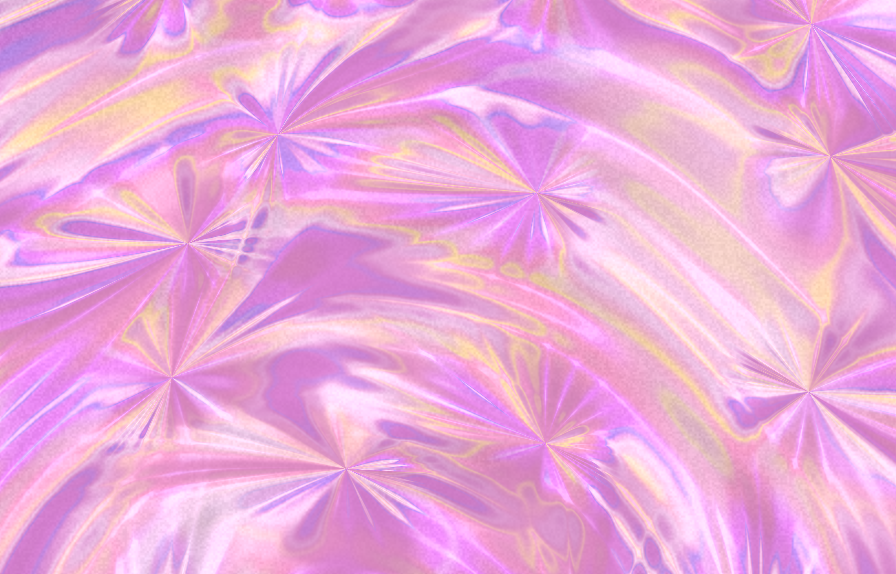
A Shadertoy shader for this texture:

```glsl
// Crumpled pink holographic foil: long arched pleats gathered into pinches, with iridescent bands.
#define PINCH_SCALE 2.5
#define FOLD_FREQ 1.4
#define STREAK_FREQ 6.0
#define STRETCH 2.2
#define WARP 0.09
#define SHEET_WEIGHT 1.7
#define HUE_SPREAD 1.4
#define STREAK_HUE 0.55
#define GRAIN 0.065

const vec2 ARCH_CENTER = vec2(0.6, -0.25);
const vec3 SHADOW  = vec3(0.82, 0.50, 0.75);
const vec3 LIT     = vec3(0.94, 0.61, 0.88);
const vec3 MAGENTA = vec3(0.92, 0.53, 0.97);
const vec3 VIOLET  = vec3(0.69, 0.55, 0.96);
const vec3 ROSE    = vec3(0.97, 0.62, 0.77);
const vec3 PEACH   = vec3(0.99, 0.79, 0.77);
const vec3 GOLD    = vec3(1.00, 0.88, 0.63);
const vec3 PALE    = vec3(0.98, 0.84, 0.96);

vec2 hash2(vec2 p) {
    vec3 q = fract(p.xyx * vec3(0.1031, 0.1030, 0.0973));
    q += dot(q, q.yzx + 33.33);
    return fract((q.xx + q.yz) * q.zy);
}

float noise(vec2 p) {
    vec2 i = floor(p), f = fract(p);
    f = f * f * f * (f * (f * 6.0 - 15.0) + 10.0);
    float low = mix(hash2(i).x, hash2(i + vec2(1, 0)).x, f.x);
    float high = mix(hash2(i + vec2(0, 1)).x, hash2(i + vec2(1, 1)).x, f.x);
    return mix(low, high, f.y);
}

// Noise folded into sharp ridges, centered around zero.
float pleat(vec2 p) {
    float n = noise(p) - 0.5;
    return 1.9 * (0.19 - sqrt(n * n + 0.0002));
}

// Radius and angle around the center of the arch that the long folds follow.
vec2 archCoord(vec2 p) {
    vec2 c = p - ARCH_CENTER;
    return vec2(length(c), atan(c.y, c.x));
}

// Blends long folds with fans at pinch points; returns fold, streak and tone around zero.
vec3 foil(vec2 p) {
    vec2 arch = archCoord(p);
    vec3 sheet = vec3(noise(arch * vec2(6.5, 1.2) + 3.0) - 0.5,
                      pleat(arch * vec2(24.0, 1.6) + 21.0),
                      pleat(arch * vec2(6.5, 1.2) + 47.0));
    vec3 sum = SHEET_WEIGHT * sheet;
    float power = SHEET_WEIGHT * SHEET_WEIGHT;

    vec2 g = p * PINCH_SCALE, cell = floor(g);
    for (int y = -2; y <= 2; y++)
    for (int x = -2; x <= 2; x++) {
        vec2 id = cell + vec2(x, y);
        vec2 rnd = hash2(id + 17.0), seed = 60.0 * hash2(id + 91.0);
        vec2 pinch = id + 0.1 + 0.8 * rnd;

        // Each fan opens along the arch, mostly to one side
        float a = archCoord(pinch / PINCH_SCALE).y - 1.57 + 1.1 * (rnd.y - 0.5);
        vec2 axis = vec2(cos(a), sin(a)) * (seed.x > 30.0 ? 1.0 : -1.0), v = g - pinch;
        v = vec2(dot(v, axis), dot(v, vec2(-axis.y, axis.x)));
        vec2 dir = normalize(v * vec2(1.0, STRETCH) + 1e-5);
        float d = length(v * vec2(1.0, 1.3)) * (1.7 - 0.9 * dir.x);
        float w = (0.3 + rnd.x) * (1.0 - smoothstep(0.4, 1.45, d)) / (d * d * d + 0.01);

        vec3 fan = vec3(noise(dir * FOLD_FREQ + seed + 0.12 * d) - 0.5,
                        pleat(dir * STREAK_FREQ + seed.yx + 0.15 * d),
                        pleat(dir * FOLD_FREQ * 1.4 + seed + 31.0));
        fan.y *= smoothstep(0.02, 0.4, d);
        sum += w * fan;
        power += w * w;
    }
    return sum / sqrt(power);
}

// Soft band around one place on the repeating hue cycle.
float band(float u, float center, float width) {
    float d = (fract(u - center + 0.5) - 0.5) / width;
    return exp(-d * d);
}

void mainImage(out vec4 fragColor, in vec2 fragCoord) {
    vec2 p = fragCoord / iResolution.y;
    vec2 bend = vec2(noise(p * 2.2 + 5.0), noise(p * 2.2 + 43.0)) - 0.5;
    vec2 q = p + WARP * bend;
    vec2 arch = archCoord(q);
    vec3 f = foil(q);
    float region = noise(p * 2.1 + 11.0);

    // Shading of the folds, rising toward the creases
    float light = smoothstep(-0.3, 0.25, f.z + 0.35 * f.y + 0.35 * (region - 0.5));
    vec3 col = mix(SHADOW, LIT, light);

    // Iridescent bands, strongest on the lit sides
    float u = 0.44 + HUE_SPREAD * f.x + STREAK_HUE * f.y + 0.5 * f.z + 0.4 * (region - 0.5);
    float gloss = mix(0.35, 1.0, light);
    col = mix(col, ROSE, 0.85 * gloss * band(u, 0.34, 0.14));
    col = mix(col, MAGENTA, 0.90 * gloss * band(u, 0.65, 0.16));
    col = mix(col, VIOLET, 0.80 * gloss * band(u, 0.78, 0.04));
    col = mix(col, PALE, 0.85 * gloss * band(u, 0.94, 0.085));
    col = mix(col, PEACH, 0.95 * gloss * band(u, 0.13, 0.11));
    col = mix(col, GOLD, 0.75 * gloss * band(u, 0.16, 0.045) * smoothstep(0.3, 0.65, region));

    // Bright crease lines, fine streaks and broad glare
    float crease = smoothstep(0.24, 0.36, f.z);
    float streak = smoothstep(0.18, 0.34, f.y);
    float glare = smoothstep(0.6, 0.88, noise(arch * vec2(5.0, 2.0) + 71.0)) * light;
    col = mix(col, PALE, clamp(0.45 * crease + 0.4 * streak * light + 0.5 * glare, 0.0, 0.9));
    col *= 1.0 + 0.22 * f.y * gloss;

    // Fine speckle of the film
    col += GRAIN * gloss * (noise(p * 260.0) - 0.5);
    fragColor = vec4(clamp(col, 0.0, 1.0), 1.0);
}
```
